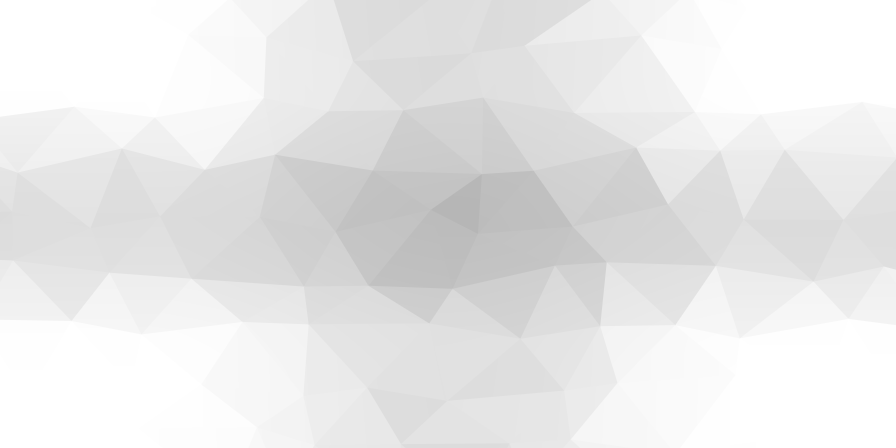
A WebGL 1 fragment shader for this background:

```glsl
precision highp float;

uniform vec2 u_resolution;

#define CELL vec2(0.19, 0.125)
#define MESH_ORIGIN vec2(0.12, 0.513)
#define CROSS_CENTER vec2(0.015, 0.505)
#define JITTER 0.56
#define BAND_HEIGHT 0.31
#define BAND_SHADE 0.137
#define COLUMN_WIDTH 0.66
#define COLUMN_SHADE vec2(0.122, 0.148)
#define FACET_CONTRAST 0.055
#define FACET_SCALE 9.0
#define FACET_SLOPE 0.2

vec2 hash2(vec2 p) {
    vec2 k = vec2(dot(p, vec2(127.1, 311.7)), dot(p, vec2(269.5, 183.3)));
    return fract(sin(k) * 43758.5);
}

float cornerSlope(vec2 corner, vec2 offset) {
    return dot(hash2(corner) * 2.0 - 1.0, offset);
}

float gradientNoise(vec2 p) {
    vec2 i = floor(p);
    vec2 f = p - i;
    vec2 s = f * f * f * (f * (f * 6.0 - 15.0) + 10.0);
    vec2 e = vec2(1.0, 0.0);
    float low = mix(cornerSlope(i, f), cornerSlope(i + e, f - e), s.x);
    float high = mix(cornerSlope(i + e.yx, f - e.yx),
                     cornerSlope(i + 1.0, f - 1.0), s.x);
    return mix(low, high, s.y);
}

// Mesh vertex: staggered rows with a random displacement
vec2 meshVertex(vec2 id) {
    vec2 grid = id + vec2(0.5 * mod(id.y, 2.0), 0.0);
    return MESH_ORIGIN + CELL * (grid + JITTER * (hash2(id) - 0.5));
}

// Signed distance to an edge, positive on its left side
float edgeDistance(vec2 p, vec2 a, vec2 b) {
    vec2 along = normalize(b - a);
    return dot(p - a, vec2(-along.y, along.x));
}

// Soft cross: a horizontal band plus a wide vertical column
float crossShade(vec2 p) {
    vec2 d = abs(p - CROSS_CENTER);
    float band = 1.0 - smoothstep(0.0, BAND_HEIGHT, d.y);
    float column = 1.0 - smoothstep(0.0, COLUMN_WIDTH, d.x);
    return BAND_SHADE * band + mix(COLUMN_SHADE.x, COLUMN_SHADE.y, p.y) * column;
}

float facetTone(vec2 p, vec2 centroid) {
    float shade = crossShade(mix(centroid, p, FACET_SLOPE));
    float variation = gradientNoise(centroid * FACET_SCALE);
    shade += FACET_CONTRAST * variation * smoothstep(0.0, 0.06, shade);
    return clamp(1.0 - shade, 0.0, 1.0);
}

// Adds one triangle as (tone * coverage, coverage)
vec2 facet(vec2 p, vec2 a, vec2 b, vec2 c) {
    float inside = min(edgeDistance(p, a, b),
                       min(edgeDistance(p, b, c), edgeDistance(p, c, a)));
    float coverage = clamp(inside * u_resolution.y + 0.5, 0.0, 1.0);
    return coverage * vec2(facetTone(p, (a + b + c) / 3.0), 1.0);
}

void main() {
    vec2 p = (gl_FragCoord.xy - vec2(0.5 * u_resolution.x, 0.0)) / u_resolution.y;
    vec2 home = floor((p - MESH_ORIGIN) / CELL);
    vec2 sum = vec2(0.0);

    // Nearby quads, each split along its shorter diagonal
    for (int row = -1; row <= 1; row++) {
        for (int col = -2; col <= 1; col++) {
            vec2 id = home + vec2(float(col), float(row));
            vec2 a = meshVertex(id);
            vec2 b = meshVertex(id + vec2(1.0, 0.0));
            vec2 c = meshVertex(id + vec2(0.0, 1.0));
            vec2 d = meshVertex(id + 1.0);
            bool leansRight = mod(id.y, 2.0) < 0.5;
            sum += facet(p, a, b, leansRight ? c : d);
            sum += facet(p, leansRight ? b : a, d, c);
        }
    }

    gl_FragColor = vec4(vec3(sum.x / max(sum.y, 0.001)), 1.0);
}
```
